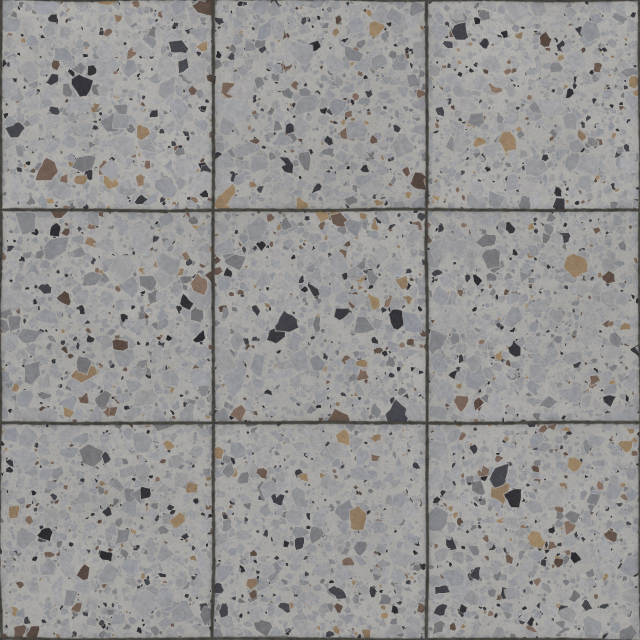
This texture is drawn by a Shadertoy shader. Its source:

```glsl
// Terrazzo paving: three by three slabs of cement with angular stone chips and dark joints.

const float TILES = 3.0;
const float JOINT_HALF_WIDTH = 0.0024;
const vec3 CEMENT = vec3(0.665, 0.66, 0.645);
const vec3 JOINT = vec3(0.27, 0.265, 0.245);
const vec3 CHARCOAL = vec3(0.20, 0.20, 0.22);
const vec3 BROWN = vec3(0.44, 0.37, 0.33);
const vec3 OCHRE = vec3(0.62, 0.53, 0.41);
const vec3 SLATE = vec3(0.45, 0.45, 0.46);
const vec3 BLUE_GREY = vec3(0.56, 0.57, 0.59);
const vec3 PALE_GREY = vec3(0.64, 0.64, 0.65);

vec3 hash3(vec2 p) {
    vec3 q = fract(p.xyx * vec3(0.1031, 0.1030, 0.0973));
    q += dot(q, q.yxz + 33.33);
    return fract((q.xxy + q.yzz) * q.zyx);
}

float noise(vec2 p) {
    vec2 i = floor(p), f = fract(p);
    f = f * f * (3.0 - 2.0 * f);
    float low = mix(hash3(i).x, hash3(i + vec2(1, 0)).x, f.x);
    float high = mix(hash3(i + vec2(0, 1)).x, hash3(i + vec2(1, 1)).x, f.x);
    return mix(low, high, f.y);
}

float fbm(vec2 p) {
    float sum = 0.0, amp = 0.5;
    for (int i = 0; i < 4; i++) {
        sum += amp * noise(p);
        p = p * 2.03 + 17.1;
        amp *= 0.5;
    }
    return sum;
}

// Mostly pale stone, with a share of dark and warm chips
vec3 stoneColor(vec3 rnd, float darkShare) {
    float t = rnd.x;
    if (t < darkShare) return CHARCOAL * (0.85 + 0.6 * rnd.y);
    t = (t - darkShare) / (1.0 - darkShare);
    if (t < 0.05) return BROWN * (0.75 + 0.45 * rnd.y);
    if (t < 0.08) return mix(OCHRE, BROWN, 0.5 * rnd.y);
    if (t < 0.21) return mix(SLATE, BLUE_GREY, rnd.y) + 0.02 * (rnd.z - 0.5);
    return mix(BLUE_GREY, PALE_GREY, rnd.y) + vec3(0.012, 0.0, -0.015) * (rnd.z - 0.3);
}

// Convex polygon made of six irregular half planes
float chipDistance(vec2 q, float radius, vec2 seed) {
    float d = -radius;
    for (int k = 0; k < 6; k++) {
        vec3 rnd = hash3(seed + float(k) * 7.3);
        float angle = (float(k) + 0.85 * rnd.x) * 1.0472;
        d = max(d, dot(q, vec2(cos(angle), sin(angle))) - radius * mix(0.5, 1.0, rnd.y));
    }
    return d;
}

// One scattered size of chips, each ringed by a thin seam of cement
vec3 addChips(vec3 base, vec2 p, vec2 seed, float density, float fill, float darkShare, float rim) {
    vec2 g = p * density;
    float aa = 0.7 * density / iResolution.y;
    g += 0.10 * (vec2(noise(g * 3.0 + seed), noise(g * 3.0 + seed + 41.0)) - 0.5);
    vec3 color = base;
    for (int j = -1; j <= 1; j++)
    for (int i = -1; i <= 1; i++) {
        vec2 id = floor(g) + vec2(i, j);
        vec3 place = hash3(id + seed);
        if (place.z > fill) continue;
        vec3 form = hash3(id + seed + 113.7);
        vec2 q = g - id - 0.5 - 0.65 * (place.xy - 0.5);
        float turn = 6.2832 * form.x;
        q = mat2(cos(turn), sin(turn), -sin(turn), cos(turn)) * q;
        q.x *= mix(0.8, 1.7, form.y * form.y);
        float d = chipDistance(q, mix(0.28, 0.68, form.z), id + seed + 59.1);
        vec3 stone = stoneColor(hash3(id + seed + 271.3), darkShare);
        stone *= 0.93 + 0.15 * fbm(q * 5.0 + id * 3.7);
        color = mix(color, CEMENT, 0.8 * (1.0 - smoothstep(-aa, aa, d - rim)));
        color = mix(color, stone, 1.0 - smoothstep(-aa, aa, d));
    }
    return color;
}

vec3 slab(vec2 p, vec2 tile) {
    vec2 seed = tile * vec2(61.0, 83.0) + 200.0;
    vec3 color = CEMENT * (0.97 + 0.06 * fbm(p * 90.0));
    color = addChips(color, p, seed, 150.0, 0.34, 0.13, 0.02);
    color = addChips(color, p, seed + 311.0, 84.0, 0.50, 0.08, 0.04);
    color = addChips(color, p, seed + 523.0, 52.0, 0.46, 0.06, 0.05);
    color = addChips(color, p, seed + 737.0, 33.0, 0.46, 0.07, 0.05);
    // Slab tint, cloudy wear and fine grain
    color *= 0.985 + 0.03 * hash3(seed).x;
    color *= 0.96 + 0.08 * fbm(p * 9.0 + seed);
    return color + 0.035 * (noise(p * 420.0) - 0.5);
}

void mainImage(out vec4 fragColor, in vec2 fragCoord) {
    vec2 p = fragCoord / iResolution.xy;
    float pixel = 1.0 / iResolution.y;

    // Slightly uneven laying of the slabs
    vec2 g = p * TILES;
    g.y -= 0.018 * sin(3.1416 * p.y);
    g += 0.014 * (vec2(noise(p * 8.0), noise(p * 8.0 + 31.0)) - 0.5);
    vec2 tile = floor(g), local = fract(g);
    vec2 side = min(local, 1.0 - local) / TILES;
    float edge = min(side.x, side.y) + 0.0012 * (noise(p * 160.0) - 0.5);

    vec3 color = slab(p, tile);
    float grime = exp(-max(edge - JOINT_HALF_WIDTH, 0.0) * 260.0);
    color *= 1.0 - 0.22 * grime * fbm(p * 40.0 + 5.0);
    vec3 jointColor = JOINT * (0.75 + 0.5 * fbm(p * 110.0));
    float seam = 1.0 - smoothstep(-pixel, pixel, edge - JOINT_HALF_WIDTH);
    fragColor = vec4(mix(color, jointColor, seam), 1.0);
}
```
